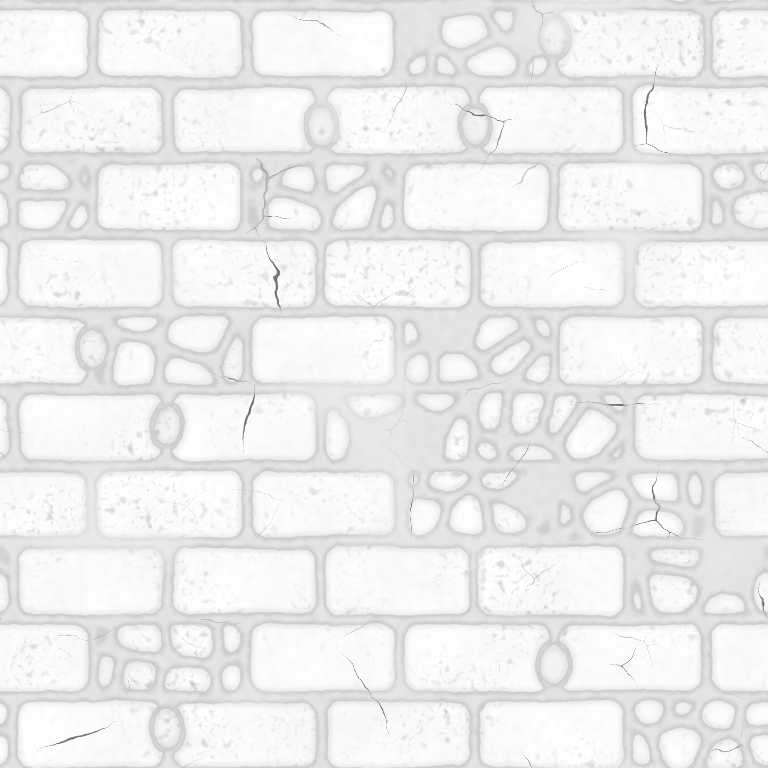
A three.js fragment shader for this texture map:

```glsl
// Worn white brick wall: five bricks across, ten rows, alternate rows shifted.
// Rounded-box bricks are warped by gradient noise; broken ones split into
// Voronoi rubble, and warped Voronoi borders draw the cracks.
varying vec2 vUv;

#define BRICK vec2(0.2, 0.1)
#define ROW_SHIFT vec2(0.018, 0.121)
#define ROW_BASE 0.0065
#define JOINT_HALF 0.0062
#define CORNER 0.017
#define RUBBLE_GAP 0.0075
#define PEBBLE_CHANCE 0.13
#define CRACK_WIDTH 0.0019
#define FACE 0.985
#define MORTAR 0.89
#define EDGE 0.79
#define PITTING 0.13

vec2 hash2(vec2 p) {
  vec3 q = fract((p + 7.3).xyx * vec3(0.1031, 0.1030, 0.0973));
  q += dot(q, q.yzx + 33.33);
  return fract((q.xx + q.yz) * q.zy);
}

float smin(float a, float b, float k) {
  float h = max(k - abs(a - b), 0.0) / k;
  return min(a, b) - h * h * k * 0.25;
}

float corner(vec2 i, vec2 f, float period) {
  return dot(hash2(mod(i, period)) * 2.0 - 1.0, f);
}

// Tiling gradient noise, roughly -0.6 to 0.6
float noise(vec2 uv, float freq) {
  vec2 p = uv * freq, i = floor(p), f = p - i, e = vec2(1.0, 0.0);
  vec2 u = f * f * f * (f * (f * 6.0 - 15.0) + 10.0);
  return mix(mix(corner(i, f, freq), corner(i + e, f - e, freq), u.x),
             mix(corner(i + e.yx, f - e.yx, freq), corner(i + 1.0, f - 1.0, freq), u.x), u.y);
}

float fbm(vec2 uv, float freq) {
  float sum = 0.0, amp = 1.0;
  for (int i = 0; i < 4; i++) {
    sum += amp * noise(uv, freq);
    freq *= 2.0;
    amp *= 0.5;
  }
  return sum;
}

// Voronoi: x = distance to the cell border, y = random value of the cell
vec2 voronoi(vec2 p, float period, vec2 seed, float roundness) {
  vec2 n = floor(p), f = p - n, near = vec2(0.0);
  float best = 9.0, border = 1.0, id = 0.0;
  for (int j = -1; j <= 1; j++) for (int i = -1; i <= 1; i++) {
    vec2 g = vec2(float(i), float(j)), o = hash2(mod(n + g, period) + seed);
    vec2 r = g + 0.1 + 0.8 * o - f;
    if (dot(r, r) < best) { best = dot(r, r); near = r; id = fract(o.x * 7.0 + o.y * 5.0); }
  }
  for (int j = -2; j <= 2; j++) for (int i = -2; i <= 2; i++) {
    vec2 g = vec2(float(i), float(j));
    vec2 r = g + 0.1 + 0.8 * hash2(mod(n + g, period) + seed) - f, across = r - near;
    if (dot(across, across) > 0.0001)
      border = smin(border, dot(0.5 * (near + r), normalize(across)), roundness);
  }
  return vec2(border, id);
}

// One bit per column marks the broken bricks; each pair is an even and odd row
float broken(vec2 id) {
  vec2 mask = id.y < 2.0 ? vec2(16.0, 1.0) : id.y < 4.0 ? vec2(16.0, 12.0)
            : id.y < 6.0 ? vec2(12.0, 5.0) : id.y < 8.0 ? vec2(0.0, 18.0) : vec2(0.0, 4.0);
  float bits = mod(id.y, 2.0) < 0.5 ? mask.x : mask.y;
  return step(0.5, mod(floor((bits + 0.01) / exp2(id.x)), 2.0));
}

float crack(vec2 uv, float freq, float width) {
  float d = voronoi(uv * freq, freq, vec2(freq * 3.0), 0.01).x / freq;
  return smoothstep(0.0, 0.0016, width - d);
}

void main() {
  vec2 warp = vec2(fbm(vUv, 9.0), fbm(vUv + 0.37, 9.0));
  float rough = fbm(vUv, 70.0);
  vec2 p = vUv + 0.0045 * warp + vec2(0.0, ROW_BASE);

  // Brick cell and outline
  float row = mod(floor(p.y / BRICK.y), 10.0);
  p.x -= mod(row, 2.0) < 0.5 ? ROW_SHIFT.x : ROW_SHIFT.y;
  vec2 cell = p / BRICK;
  vec2 id = vec2(mod(floor(cell.x), 5.0), row), rnd = hash2(id * 3.7 + 11.0);
  vec2 q = (fract(cell) - 0.5) * BRICK;
  vec2 box = abs(q) - 0.5 * BRICK + JOINT_HALF + 0.0025 * rnd.y + CORNER;
  float d = length(max(box, 0.0)) + min(max(box.x, box.y), 0.0) - CORNER;

  // Broken bricks become separate stones, a few of them missing
  float ruin = broken(id);
  if (ruin > 0.5) {
    float scale = mix(12.0, 18.0, rnd.x);
    vec2 stone = voronoi(q * scale + 20.0, 1000.0, id * 17.0, 0.22);
    float gap = RUBBLE_GAP + 0.04 * step(stone.y, 0.13) - stone.x / scale;
    d = -smin(-d, -gap, 0.014);
  }

  // Pebbles lodged in some upright joints
  vec2 joint = vec2(mod(floor(cell.x + 0.5), 5.0), row);
  vec2 seat = hash2(joint * 5.3 + 41.0);
  vec2 offset = vec2((fract(cell.x + 0.5) - 0.5) * BRICK.x, q.y - 0.03 * (seat.y - 0.3));
  float pebble = seat.x < PEBBLE_CHANCE ? (length(offset / vec2(0.017, 0.024)) - 1.0) * 0.018 : 1.0;
  d = min(max(d, 0.007 - pebble), pebble);
  d += 0.0022 * rough;

  // Pale face with blotches, pitted patches and a shaded rim
  float patchy = smoothstep(-0.25, 0.4, fbm(vUv + 0.13, 7.0));
  float pits = smoothstep(0.12, 0.5, noise(vUv, 85.0)) + 0.7 * smoothstep(0.1, 0.5, noise(vUv, 170.0));
  float face = FACE + 0.03 * warp.x + 0.02 * rough - PITTING * pits * patchy;
  face -= 0.055 * smoothstep(-0.009, 0.0, d) + 0.03 * step(pebble, 0.0);

  // Mortar, darkest against the stone and faded along some joints
  float mortar = mix(EDGE, MORTAR, smoothstep(-0.001, 0.008, d)) + 0.025 * rough;
  mortar = mix(mortar, 0.93, 0.6 * smoothstep(0.05, 0.4, noise(vUv + 0.6, 6.0)));
  float solid = 1.0 - smoothstep(-0.0013, 0.0013, d);
  float shade = mix(mortar, min(face, 1.0), solid);

  // Jagged dark cracks and a finer, fainter web
  vec2 bent = vUv + 0.022 * warp + 0.003 * rough;
  float stress = 3.2 * noise(vUv + 0.21, 8.0) - 0.25 + 0.45 * ruin;
  float fine = 2.5 * noise(vUv + 0.71, 11.0) - 0.1;
  float dark = 0.55 * crack(bent, 6.0, CRACK_WIDTH * min(stress, 1.2));
  dark = max(dark, 0.24 * crack(bent + 0.4, 12.0, 0.7 * CRACK_WIDTH * min(fine, 1.0)));
  shade *= 1.0 - dark * mix(0.35, 1.0, solid);

  gl_FragColor = vec4(vec3(shade), 1.0);
}
```
